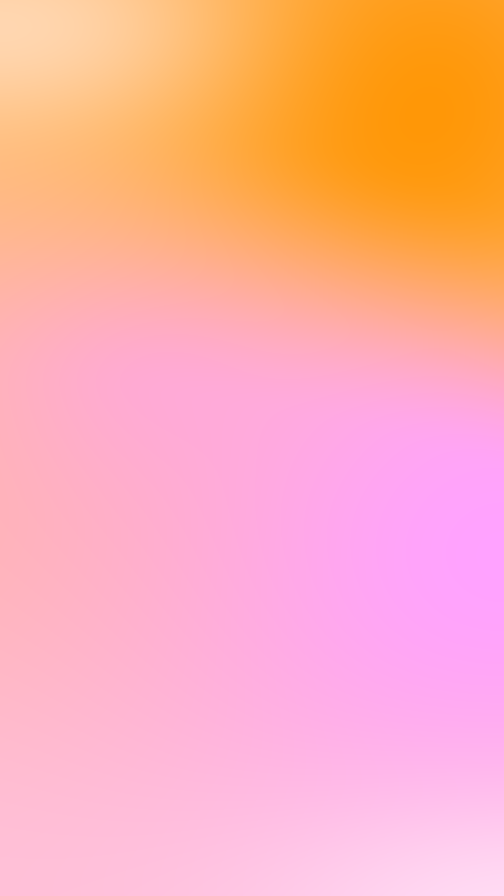
Give the GLSL for this background, as a Shadertoy shader.

```glsl
// A soft mesh-like gradient: a warm amber sky melting into a pink and violet field.
// Each half is a base colour tinted by elliptical Gaussian glows; a curved,
// wide smoothstep blends the two halves.

// Lower field
const vec3 BLUSH  = vec3(1.0, 0.755, 0.835);
const vec3 SALMON = vec3(1.0, 0.710, 0.690);
const vec3 PINK   = vec3(1.0, 0.650, 0.845);
const vec3 VIOLET = vec3(1.0, 0.635, 1.000);
const vec3 PEARL  = vec3(1.0, 0.880, 0.965);

// Upper field
const vec3 APRICOT = vec3(1.0, 0.735, 0.470);
const vec3 AMBER   = vec3(1.0, 0.590, 0.020);
const vec3 CREAM   = vec3(1.0, 0.840, 0.690);

// Horizon between the fields: height at the left, drop to the right, half width
const float HORIZON_HEIGHT = 0.725;
const float HORIZON_DROP   = 0.10;
const float HORIZON_BLUR   = 0.16;

// Elliptical falloff: 1 at the centre, 1/e at the given radii
float glow(vec2 uv, vec2 centre, vec2 radii) {
    vec2 d = (uv - centre) / radii;
    return exp(-dot(d, d));
}

vec3 lowerField(vec2 uv) {
    vec3 colour = mix(BLUSH, SALMON, smoothstep(0.0, 0.45, uv.y));
    colour = mix(colour, PINK, 0.6 * glow(uv, vec2(0.30, 0.60), vec2(0.28, 0.14)));
    colour = mix(colour, VIOLET, glow(uv, vec2(1.0, 0.38), vec2(0.68, 0.34)));
    return mix(colour, PEARL, 0.9 * glow(uv, vec2(1.05, -0.03), vec2(0.55, 0.14)));
}

vec3 upperField(vec2 uv) {
    vec3 colour = mix(APRICOT, AMBER, glow(uv, vec2(0.83, 0.88), vec2(0.50, 0.28)));
    return mix(colour, CREAM, glow(uv, vec2(0.0, 0.97), vec2(0.42, 0.11)));
}

void mainImage(out vec4 fragColor, in vec2 fragCoord) {
    vec2 uv = fragCoord / iResolution.xy;

    // The horizon bends down towards the right
    float horizon = HORIZON_HEIGHT - HORIZON_DROP * uv.x * uv.x;
    float sky = smoothstep(-HORIZON_BLUR, HORIZON_BLUR, uv.y - horizon);

    fragColor = vec4(mix(lowerField(uv), upperField(uv), sky), 1.0);
}
```
